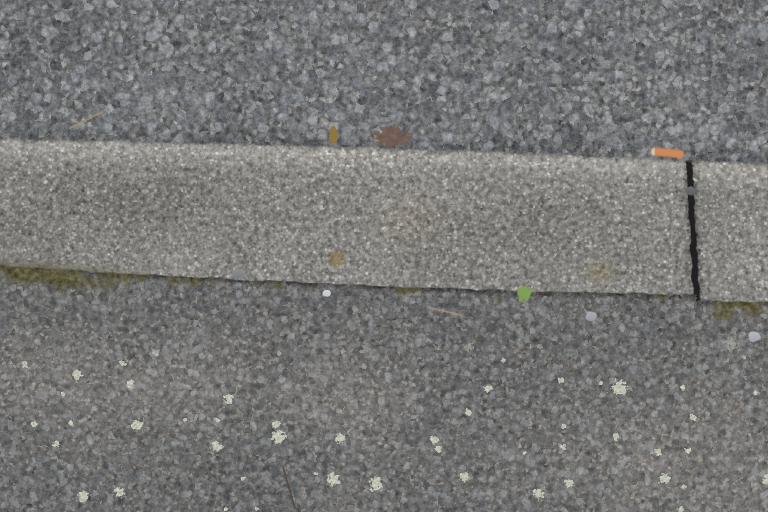
Give the GLSL for this texture, as a WebGL 2 fragment shader.

```glsl
#version 300 es
precision highp float;
uniform vec2 u_resolution;
out vec4 fragColor;

vec3 hash3(vec2 p) {
  vec3 q = fract(p.xyx * vec3(0.1031, 0.103, 0.0973));
  q += dot(q, q.yxz + 33.33);
  return fract((q.xxy + q.yzz) * q.zyx);
}

float corner(vec2 i, vec2 f, vec2 o) {
  return dot(hash3(i + o).xy * 2.0 - 1.0, f - o);
}

float gradNoise(vec2 p) {
  vec2 i = floor(p), f = fract(p), u = f * f * (3.0 - 2.0 * f), o = vec2(0, 1);
  return mix(mix(corner(i, f, o.xx), corner(i, f, o.yx), u.x),
             mix(corner(i, f, o.xy), corner(i, f, o.yy), u.x), u.y);
}

float fbm(vec2 p) {
  float sum = 0.0, amp = 1.0;
  for (int i = 0; i < 4; i++) {
    sum += amp * gradNoise(p);
    p = p * 2.03 + 17.3;
    amp *= 0.6;
  }
  return sum;
}

// Nearest distance and two random values
vec3 stones(vec2 p) {
  vec2 cell = floor(p), id = cell;
  float near = 9.0;
  for (int k = 0; k < 9; k++) {
    vec2 c = cell + vec2(k % 3 - 1, k / 3 - 1);
    float d = length(c + 0.1 + 0.8 * hash3(c).xy - p);
    if (d < near) { near = d; id = c; }
  }
  return vec3(near, hash3(id + 71.0).xy);
}

// Rounded stones set in a gritty binder
vec3 asphalt(vec2 p, float size, float contrast, vec3 base) {
  vec2 q = p / size;
  q += 0.4 * vec2(gradNoise(q * 1.7), gradNoise(q * 1.7 + 50.0));
  vec3 big = stones(q), fine = stones(q * 1.9 + 40.0);
  vec2 grain = mix(fine.xy, big.xy, step(0.5, big.z));
  float body = smoothstep(0.7, 0.3, grain.x);
  float tone = body * (grain.y - 0.33) - 0.13 + 0.75 * fbm(p * 100.0);
  return base + vec3(-0.008, 0, 0.01) * body * (2.0 * big.z - 0.8) + contrast * tone;
}

float glow(vec2 p, vec2 centre, vec2 radius) {
  vec2 q = (p - centre) / radius;
  return exp(-dot(q, q));
}

float blob(vec2 p, vec2 centre, vec2 radius, float rough) {
  float d = length((p - centre) / radius) + rough * gradNoise(p * 110.0);
  return 1.0 - smoothstep(0.75, 1.1, d);
}

vec3 pebble(vec3 col, vec2 p, vec2 centre, float radius, float tone) {
  vec3 c = tone * vec3(0.98, 1, 1.03) + 4.0 * (p.y - centre.y);
  return mix(col, c, blob(p, centre, radius * vec2(1.1, 0.9), 0.25));
}

float twig(vec2 p, vec2 a, vec2 b, float width) {
  vec2 ab = b - a;
  float t = clamp(dot(p - a, ab) / dot(ab, ab), 0.0, 1.0);
  return 1.0 - smoothstep(width * 0.5, width * 1.5, length(p - a - ab * t));
}

// Ragged spots, one per grid cell at most
float scatter(vec2 p, float cell, float radius, float chance, float seed) {
  vec2 id = floor(p / cell) + seed;
  vec3 h = hash3(id);
  vec2 q = (fract(p / cell) - 0.22 - 0.56 * h.xy) * cell;
  float d = length(q) / radius / (0.55 + 0.6 * hash3(id + 9.0).x);
  d += gradNoise(p * 130.0) + 0.8 * gradNoise(p * 260.0);
  return step(h.z, chance) * (1.0 - smoothstep(0.7, 1.1, d));
}

vec3 kerbStone(vec2 p, float depth) {
  vec3 grain = stones(p / 0.006);
  float mottle = fbm(p * 9.0), core = smoothstep(0.75, 0.2, grain.x);
  vec3 c = vec3(0.525, 0.52, 0.507) + 0.05 * mottle + 0.2 * fbm(p * 95.0);
  c += core * (0.14 * (grain.y - 0.5) + 0.11 * step(0.85, grain.z));
  c += vec3(0.1, 0.095, 0.088) * smoothstep(0.06, 0.005, depth + 0.02 * mottle);
  c -= 0.06 * glow(p, vec2(0.2, 0.6), vec2(0.28, 0.07));
  c -= 0.04 * glow(p, vec2(1.0, 0.55), vec2(0.3, 0.08));
  c += vec3(0.04, 0.028, 0.008) * glow(p, vec2(0.8, 0.57), vec2(0.07, 0.05));
  return c - 0.08 * smoothstep(0.01, 0.0, depth);
}

void main() {
  vec2 p = gl_FragCoord.xy / u_resolution * vec2(1.5, 1);
  float wobble = 0.004 * fbm(p * 22.0);
  float jointX = 1.36 - 0.05 * (p.y - 0.42) + 2.0 * wobble;
  float right = step(jointX, p.x);
  float top = 0.728 - (0.016 + 0.011 * p.x) * p.x + wobble;
  float foot = 0.482 - (0.068 - 0.019 * p.x) * p.x - 0.012 * right + wobble;

  // Road above and worn pavement below
  vec3 road = asphalt(p, 0.02, 0.25, vec3(0.455, 0.46, 0.465));
  road += 0.035 * fbm(p * 5.0) - 0.06 * smoothstep(0.04, 0.0, p.y - top);
  float worn = glow(p, vec2(0.25, 0.25), vec2(0.3, 0.1)) + glow(p, vec2(1.4, 0.1), vec2(0.4, 0.14));
  worn += 0.7 * glow(p, vec2(0.68, 0.22), vec2(0.15, 0.1)) + 0.5 * fbm(p * 5.0 + 3.0);
  vec3 pave = vec3(0.425, 0.425, 0.422) + vec3(0.065, 0.056, 0.048) * worn;
  pave = asphalt(p, 0.014, 0.2, pave);
  pave = mix(pave, vec3(0.54, 0.55, 0.56), 0.6 * scatter(p, 0.05, 0.008, 0.3, 5.0));

  // Lichen and pale grit
  float spots = max(scatter(p, 0.098, 0.013, 0.42, 23.0), scatter(p + 0.03, 0.061, 0.007, 0.28, 61.0));
  vec3 lichen = vec3(0.74, 0.76, 0.7) + 0.2 * gradNoise(p * 220.0);
  pave = mix(pave, lichen, spots * smoothstep(0.37, 0.27, p.y));

  // Shadow and moss along the foot of the kerb
  float below = foot - p.y, left = smoothstep(0.35, 0.12, p.x), end = smoothstep(1.37, 1.42, p.x);
  pave -= 0.15 * smoothstep(0.014, 0.0, below);
  float reach = 0.006 + 0.03 * left + 0.02 * end;
  float moss = smoothstep(0.014, -0.01, below - reach + 0.03 * fbm(p * 26.0));
  moss *= smoothstep(-0.15, 0.4, fbm(p * 15.0) + 0.35 * (left + end));
  pave = mix(pave, vec3(0.35, 0.33, 0.2) + 0.2 * fbm(p * 90.0), 0.8 * moss);

  // Stained kerb blocks with the open joint
  vec3 kerb = kerbStone(p, top - p.y);
  float stain = blob(p, vec2(0.658, 0.494), vec2(0.017), 0.8);
  stain = max(stain, 0.6 * glow(p, vec2(1.17, 0.469), vec2(0.03, 0.02)));
  kerb = mix(kerb, vec3(0.55, 0.47, 0.28), 0.5 * stain);
  kerb = mix(kerb, vec3(0.38, 0.37, 0.26), 0.5 * left * smoothstep(0.02, 0.0, -below));
  float joint = abs(p.x - jointX);
  kerb = mix(kerb - 0.1 * smoothstep(0.02, 0.006, joint), vec3(0.13), smoothstep(0.008, 0.004, joint));
  kerb = pebble(kerb, p, vec2(1.349, 0.627), 0.01, 0.4);
  vec3 col = mix(pave, kerb, smoothstep(0.002, -0.002, below));
  col = mix(col, road, smoothstep(-0.004, 0.004, p.y - top));

  // Twigs, dry leaves and a stub on the upper edge
  float straw = twig(p, vec2(0.137, 0.75), vec2(0.199, 0.781), 0.002);
  straw = max(straw, twig(p, vec2(0.835, 0.4), vec2(0.903, 0.384), 0.0016));
  col = mix(col, vec3(0.62, 0.56, 0.46), 0.8 * straw);
  col = mix(col, vec3(0.33, 0.3, 0.25), twig(p, vec2(0.553, 0.086), vec2(0.576, 0.008), 0.0017));
  col = mix(col, vec3(0.45, 0.35, 0.3), 0.8 * blob(p, vec2(0.765, 0.732), vec2(0.036, 0.02), 1.2));
  col = mix(col, vec3(0.56, 0.46, 0.25), blob(p, vec2(0.651, 0.736), vec2(0.009, 0.018), 0.5));
  vec3 stub = mix(vec3(0.84, 0.79, 0.73), vec3(0.8, 0.54, 0.36), smoothstep(1.276, 1.281, p.x));
  col = mix(col, stub, twig(p, vec2(1.279, 0.704), vec2(1.328, 0.699), 0.008));

  // Sprout and loose pebbles
  col = mix(col, vec3(0.5, 0.62, 0.34), blob(p, vec2(1.025, 0.427), vec2(0.015), 0.9));
  col = pebble(col, p, vec2(0.638, 0.427), 0.008, 0.8);
  col = pebble(col, p, vec2(0.465, 0.465), 0.011, 0.52);
  col = pebble(col, p, vec2(1.155, 0.382), 0.011, 0.64);
  col = pebble(col, p, vec2(1.473, 0.342), 0.012, 0.68);
  fragColor = vec4(clamp(col, 0.0, 1.0), 1);
}
```
